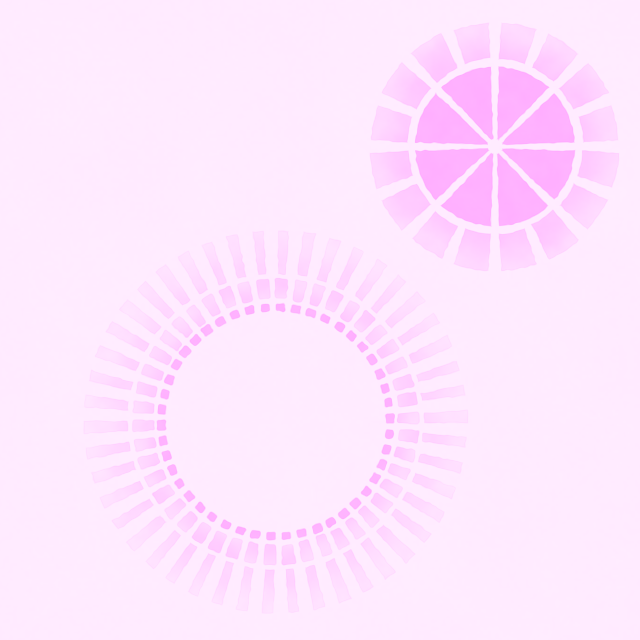
Give the GLSL for this background, as a WebGL 2 fragment shader.

```glsl
#version 300 es
precision highp float;

uniform vec2 u_resolution;
out vec4 outColor;

const float TAU = 6.2831853;

// Palette, from paper to strongest wash
const vec3 PAPER  = vec3(1.0, 0.922, 1.0);
const vec3 MIST   = vec3(1.0, 0.885, 1.0);
const vec3 PALE   = vec3(1.0, 0.855, 1.0);
const vec3 BLUSH  = vec3(1.0, 0.80, 1.0);
const vec3 ROSE   = vec3(1.0, 0.75, 1.0);
const vec3 ORCHID = vec3(1.0, 0.685, 1.0);

// Large ring of three tile rows
const vec2  RING_CENTER = vec2(0.431, 0.341);
const float RING_COUNT  = 46.0;
const float RING_PHASE  = 0.041;
const float BEAD_RADIUS = 0.1787;
const vec2  BEAD_HALF   = vec2(0.0066, 0.0077);
const float BRICK_RADIUS = 0.2075;
const vec2  BRICK_HALF  = vec2(0.0165, 0.0092);
const float RAY_RADIUS  = 0.2655;
const vec2  RAY_HALF    = vec2(0.0342, 0.0083);
const float RAY_TAPER   = 0.035;

// Wheel of wedges with a tiled rim
const vec2  WHEEL_CENTER = vec2(0.7734, 0.771);
const float WEDGE_COUNT  = 8.0;
const float WEDGE_RADIUS = 0.1245;
const float HUB_RADIUS   = 0.012;
const vec2  SPOKE_HALF   = vec2(0.0028, 0.0064);
const float RIM_COUNT    = 16.0;
const vec2  RIM_RADII    = vec2(0.1365, 0.1945);
const vec2  RIM_GAP_HALF = vec2(0.0065, 0.0100);

// Hand-painted irregularity
const float WOBBLE = 0.0011;
const float GRAIN  = 0.012;
const float OUTLINE_WIDTH = 0.0016;
const float OUTLINE_DEPTH = 0.025;

float hash(vec2 p) {
  return fract(sin(dot(p, vec2(127.1, 311.7))) * 43758.5453);
}

float noise(vec2 p) {
  vec2 i = floor(p), f = fract(p);
  f = f * f * (3.0 - 2.0 * f);
  return mix(mix(hash(i), hash(i + vec2(1, 0)), f.x),
             mix(hash(i + vec2(0, 1)), hash(i + vec2(1, 1)), f.x), f.y);
}

float fbm(vec2 p) {
  float sum = 0.0, amp = 0.5;
  for (int k = 0; k < 4; k++) {
    sum += amp * noise(p);
    p = p * 2.03 + 17.3;
    amp *= 0.5;
  }
  return sum;
}

// Folds the plane into sectors, clockwise from the top: x outward, y across, z index
vec3 foldSector(vec2 p, float count, float phase) {
  float width = TAU / count;
  float angle = atan(p.x, p.y) - phase;
  float index = floor(angle / width + 0.5);
  angle -= index * width;
  return vec3(length(p) * vec2(cos(angle), sin(angle)), mod(index, count));
}

float roundBox(vec2 p, vec2 halfSize, float corner) {
  vec2 q = abs(p) - halfSize + corner;
  return length(max(q, 0.0)) + min(max(q.x, q.y), 0.0) - corner;
}

// Lays a wash with a slightly darker pigment line along its edge
vec3 wash(vec3 base, vec3 fill, float d, float soft) {
  float line = 1.0 - smoothstep(0.0, OUTLINE_WIDTH, abs(d + 0.5 * OUTLINE_WIDTH));
  fill.g -= OUTLINE_DEPTH * line;
  return mix(base, fill, 1.0 - smoothstep(-soft, soft, d));
}

vec3 drawRing(vec3 color, vec2 p, float wobble, float tone, float soft) {
  vec3 s = foldSector(p, RING_COUNT, RING_PHASE);
  float vary = hash(vec2(s.z, 3.0)) - 0.5;
  float shift = (hash(vec2(s.z, 8.0)) - 0.5) * 0.0016;
  s.y += shift;

  // Long outer rays, fading outward
  vec2 q = s.xy - vec2(RAY_RADIUS + vary * 0.002, 0.0);
  vec2 size = RAY_HALF + vec2(0.0, q.x * RAY_TAPER + vary * 0.0022);
  float fade = smoothstep(-0.9, 0.8, q.x / RAY_HALF.x + vary * 0.7);
  vec3 fill = mix(mix(PALE, BLUSH, 0.4), MIST, fade) + vec3(0, tone, 0);
  color = wash(color, fill, roundBox(q, size, 0.001) + wobble, soft);

  // Middle bricks
  q = s.xy - vec2(BRICK_RADIUS - vary * 0.002, 0.0);
  size = BRICK_HALF + vec2(vary * 0.002, q.x * 0.06 - vary * 0.0015);
  fade = smoothstep(-1.0, 1.0, q.x / BRICK_HALF.x * sign(vary + 0.2) + vary);
  fill = mix(BLUSH, PALE, fade) + vec3(0, tone, 0);
  color = wash(color, fill, roundBox(q, size, 0.0035) + wobble, soft);

  // Inner beads
  q = s.xy - vec2(BEAD_RADIUS, 0.0);
  fill = mix(ORCHID, ROSE, 0.25 + 0.4 * vary) + vec3(0, tone, 0);
  return wash(color, fill, roundBox(q, BEAD_HALF + vary * 0.001, 0.0032) + wobble, soft);
}

vec3 drawWheel(vec3 color, vec2 p, float wobble, float tone, float soft) {
  float r = length(p);

  // Rim tiles, richer toward the wedges
  vec3 s = foldSector(p, RIM_COUNT, 0.5 * TAU / RIM_COUNT);
  float t = clamp((r - RIM_RADII.x) / (RIM_RADII.y - RIM_RADII.x), 0.0, 1.0);
  float vary = hash(vec2(s.z, 21.0)) - 0.5;
  float side = r * sin(0.5 * TAU / RIM_COUNT - abs(atan(s.y, s.x)));
  float d = max(mix(RIM_GAP_HALF.x, RIM_GAP_HALF.y, t) - side,
                max(RIM_RADII.x - r, r - RIM_RADII.y) + vary * 0.004);
  float fade = smoothstep(0.0, 1.0, t + vary * 0.35 + s.y * 3.0 * sign(vary));
  vec3 fill = mix(mix(BLUSH, ROSE, 0.4), PALE, fade) + vec3(0, tone, 0);
  color = wash(color, fill, d + wobble, soft);

  // Wedges parted by widening spokes around a pale hub
  s = foldSector(p, WEDGE_COUNT, 0.5 * TAU / WEDGE_COUNT);
  side = r * sin(0.5 * TAU / WEDGE_COUNT - abs(atan(s.y, s.x)));
  d = max(mix(SPOKE_HALF.x, SPOKE_HALF.y, r / WEDGE_RADIUS) - side,
          max(r - WEDGE_RADIUS, HUB_RADIUS - r));
  fill = mix(ORCHID, ROSE, 0.25 * fbm(p * 22.0)) + vec3(0, tone * 0.7, 0);
  return wash(color, fill, d + wobble, soft);
}

void main() {
  float scale = min(u_resolution.x, u_resolution.y);
  vec2 uv = (gl_FragCoord.xy - 0.5 * u_resolution) / scale + 0.5;
  float soft = max(0.9 / scale, 0.0008);
  float wobble = (noise(uv * 140.0) - 0.5) * 2.0 * WOBBLE;
  float tone = (fbm(uv * 45.0) - 0.47) * 0.05;

  // Mottled paper
  vec3 color = PAPER;
  color.g += (fbm(uv * vec2(9.0, 7.0)) - 0.47) * GRAIN + (noise(uv * 170.0) - 0.5) * GRAIN * 0.5;

  color = drawRing(color, uv - RING_CENTER, wobble, tone, soft);
  color = drawWheel(color, uv - WHEEL_CENTER, wobble, tone, soft);
  outColor = vec4(clamp(color, 0.0, 1.0), 1.0);
}
```
